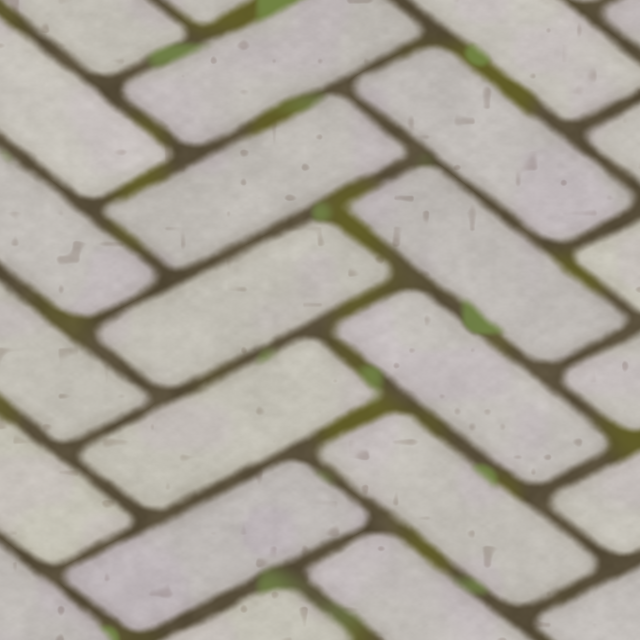
Reproduce this texture procedurally as a WebGL 2 fragment shader.

```glsl
#version 300 es
precision highp float;

uniform vec2 u_resolution;
out vec4 outColor;

const float WIDTH = 0.412; // brick width, where its length is 1

float hash(vec2 p) {
  return fract(sin(dot(p, vec2(127.1, 311.7))) * 43758.5453);
}

float noise(vec2 p) {
  vec2 i = floor(p), f = fract(p);
  f = f * f * (3.0 - 2.0 * f);
  return mix(mix(hash(i), hash(i + vec2(1, 0)), f.x),
             mix(hash(i + vec2(0, 1)), hash(i + vec2(1, 1)), f.x), f.y);
}

float fbm(vec2 p) {
  float sum = 0.0, amp = 0.5;
  for (int i = 0; i < 4; i++) {
    sum += amp * noise(p);
    p = p * 2.03 + 17.3;
    amp *= 0.5;
  }
  return sum;
}

float roundedBox(vec2 p, vec2 halfSize, float radius) {
  vec2 q = abs(p) - halfSize + radius;
  return length(max(q, 0.0)) + min(max(q.x, q.y), 0.0) - radius;
}

// Herringbone: signed distance to the nearest brick, and that brick's id
float herringbone(vec2 p, out vec2 id) {
  vec2 base = floor(vec2((p.y - p.x) / (2.0 * WIDTH), 0.5 * (p.x + p.y)));
  float nearest = 10.0;
  for (int i = -1; i <= 3; i++) {
    for (int j = -1; j <= 1; j++) {
      vec2 cell = base + vec2(i, -j);
      vec2 corner = cell.x * vec2(-WIDTH, WIDTH) + cell.y;
      for (int turn = 0; turn < 2; turn++) {
        vec2 size = turn == 0 ? vec2(1.0, WIDTH) : vec2(WIDTH, 1.0);
        vec2 center = corner + vec2(turn, 0) + 0.5 * size;
        vec2 key = cell + 0.37 * float(turn);
        center += 0.012 * (vec2(hash(key + 3.1), hash(key + 8.7)) - 0.5);
        float d = roundedBox(p - center, 0.5 * size - 0.021, 0.055 + 0.035 * hash(key + 5.0));
        if (d < nearest) {
          nearest = d;
          id = key;
        }
      }
    }
  }
  return nearest;
}

void main() {
  vec2 uv = gl_FragCoord.xy / u_resolution;

  // Skewed paving plane: columns are the two brick directions
  mat2 brickAxes = mat2(0.3906, 0.1953, 0.3411, -0.2656);
  vec2 p = inverse(brickAxes) * (uv - vec2(0.116, 0.483));

  // Worn, wavy edges
  vec2 id;
  float d = herringbone(p, id);
  d += 0.022 * (fbm(uv * 34.0) - 0.47) + 0.012 * (noise(uv * 11.0 + 40.0) - 0.5);

  // Stone: tint per brick, soft stains and fine grain
  vec3 stone = mix(vec3(0.745, 0.725, 0.715), vec3(0.775, 0.765, 0.715), hash(id + 1.7));
  stone += 0.035 * (hash(id + 6.2) - 0.5);
  stone += 0.07 * (fbm(uv * 13.0 + 5.0) - 0.47);
  stone += 0.06 * (fbm(uv * vec2(65.0, 85.0)) - 0.47);
  stone += vec3(0.0, -0.012, 0.012) * smoothstep(0.5, 0.75, noise(uv * 12.0 + 70.0));
  float pit = smoothstep(0.86, 0.98, noise(uv * 42.0 + 9.0));
  stone -= 0.1 * pit * vec3(0.8, 0.95, 1.0);

  // Joints: dark earth with olive moss and a few fresh green tufts
  float mossNoise = noise(uv * 9.0 + 21.0) + 0.25 * (uv.y - 0.5);
  float moss = smoothstep(0.45, 0.85, mossNoise);
  float tuft = smoothstep(0.78, 0.92, noise(uv * 12.0 + 55.0));
  vec3 earth = mix(vec3(0.29, 0.255, 0.185), vec3(0.40, 0.36, 0.28), fbm(uv * 28.0 + 3.0));
  earth = mix(earth, vec3(0.39, 0.38, 0.14), 0.8 * moss);
  earth = mix(earth, vec3(0.46, 0.55, 0.29), 0.8 * tuft);

  float joint = smoothstep(-0.026, 0.02, d + 0.007 * moss + 0.012 * tuft);
  vec3 color = mix(stone, earth, joint);

  // Faint grime spreading in from the edges
  color -= 0.045 * smoothstep(-0.075, -0.01, d) * (1.0 - joint) * vec3(0.9, 1.0, 1.15);

  outColor = vec4(color, 1.0);
}
```
